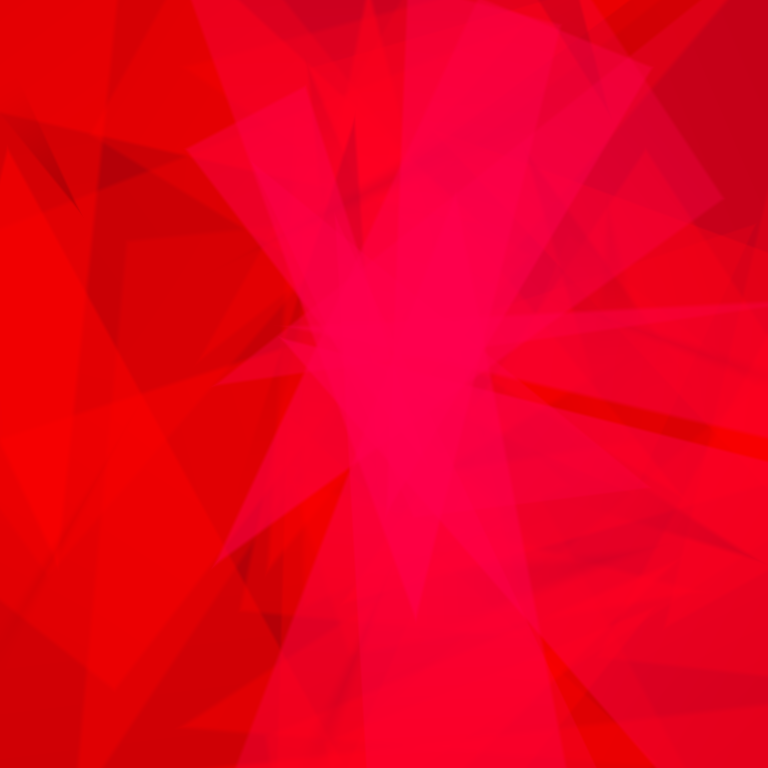
A Shadertoy shader for this background:

```glsl
// Abstract backdrop of overlapping translucent shards in red and crimson.
// Hashed triangles are layered in three passes: broad red sheets, thin dark
// slivers, then pink beams that all cross near the centre and add up there.

const vec3 DEEP_RED   = vec3(0.71, 0.0, 0.03);
const vec3 BRIGHT_RED = vec3(1.0, 0.0, 0.0);
const vec3 SHADOW_RED = vec3(0.56, 0.0, 0.02);
const vec3 HOT_PINK   = vec3(1.0, 0.0, 0.31);

const int SHEETS  = 26;
const int SLIVERS = 14;
const int BEAMS   = 10;
const float TAU = 6.2831853;

// Four random values in 0..1 from one seed
vec4 hash4(float seed) {
    vec4 p = fract(seed * vec4(0.1031, 0.1030, 0.0973, 0.1099));
    p += dot(p, p.wzxy + 33.33);
    return fract((p.xxyz + p.yzzw) * p.zywx);
}

vec2 direction(float angle) {
    return vec2(cos(angle), sin(angle));
}

// Position along (x) and across (y) an axis that starts at the apex
vec2 toAxis(vec2 p, vec2 apex, vec2 dir) {
    vec2 d = p - apex;
    return vec2(dot(d, dir), dir.x * d.y - dir.y * d.x);
}

// Coverage of a triangle opening along +x, closed by a slanted far edge
float shard(vec2 q, float halfAngle, float len, float slant, float soft) {
    float sides = abs(q.y) * cos(halfAngle) - q.x * sin(halfAngle);
    float end = (q.x + slant * q.y - len) / sqrt(1.0 + slant * slant);
    return 1.0 - smoothstep(-soft, soft, max(sides, end));
}

// Large red triangles scattered over the whole canvas
vec3 addSheets(vec3 color, vec2 p) {
    for (int i = 0; i < SHEETS; i++) {
        vec4 a = hash4(float(i) + 11.7);
        vec4 b = hash4(float(i) + 83.2);
        vec2 apex = a.xy * 1.3 - 0.15;
        vec2 inward = vec2(0.5) - apex;
        float angle = atan(inward.y, inward.x) + (a.z - 0.5) * 0.5 * TAU;
        float len = mix(0.45, 1.0, b.x);
        vec2 q = toAxis(p, apex, direction(angle));
        float cover = shard(q, mix(0.12, 0.45, a.w), len, b.y - 0.5,
                            mix(0.0015, 0.006, b.z));
        float fade = mix(1.0, 0.6, clamp(q.x / len, 0.0, 1.0));
        color = mix(color, BRIGHT_RED, cover * fade * mix(0.25, 0.6, b.w));
    }
    return color;
}

// Narrow shadows that weaken away from their tip
vec3 addSlivers(vec3 color, vec2 p) {
    for (int i = 0; i < SLIVERS; i++) {
        vec4 a = hash4(float(i) + 211.4);
        vec4 b = hash4(float(i) + 307.9);
        float len = mix(0.2, 0.55, b.x);
        vec2 q = toAxis(p, a.xy, direction(a.z * TAU));
        float cover = shard(q, mix(0.04, 0.2, a.w), len, b.y - 0.5,
                            mix(0.002, 0.012, b.z));
        float fade = 1.0 - smoothstep(0.0, len, q.x);
        color = mix(color, SHADOW_RED, cover * fade * mix(0.2, 0.5, b.w));
    }
    return color;
}

// Pink wedges fanned out to the top, right and bottom through the centre
vec3 addBeams(vec3 color, vec2 p) {
    for (int i = 0; i < BEAMS; i++) {
        vec4 a = hash4(float(i) + 401.3);
        vec4 b = hash4(float(i) + 509.6);
        float turn = (float(i) + 0.2 + 0.6 * a.x) / float(BEAMS);
        vec2 dir = direction(mix(-2.0, 2.3, turn));
        vec2 side = vec2(-dir.y, dir.x);
        vec2 apex = vec2(0.52, 0.53) - dir * mix(0.12, 0.42, a.y)
                  + side * (a.z - 0.5) * 0.16;
        float len = mix(0.5, 1.15, b.x);
        vec2 q = toAxis(p, apex, dir);
        float cover = shard(q, mix(0.13, 0.32, a.w), len, 1.4 * (b.y - 0.5),
                            mix(0.0015, 0.005, b.z));
        float fade = mix(1.0, 0.55, smoothstep(0.25, 0.95, q.x));
        color = mix(color, HOT_PINK, cover * fade * mix(0.32, 0.55, b.w));
    }
    return color;
}

void mainImage(out vec4 fragColor, in vec2 fragCoord) {
    float scale = min(iResolution.x, iResolution.y);
    vec2 p = (fragCoord - 0.5 * iResolution.xy) / scale + 0.5;

    vec3 color = addSheets(DEEP_RED, p);
    color = addSlivers(color, p);
    color = addBeams(color, p);
    fragColor = vec4(color, 1.0);
}
```
